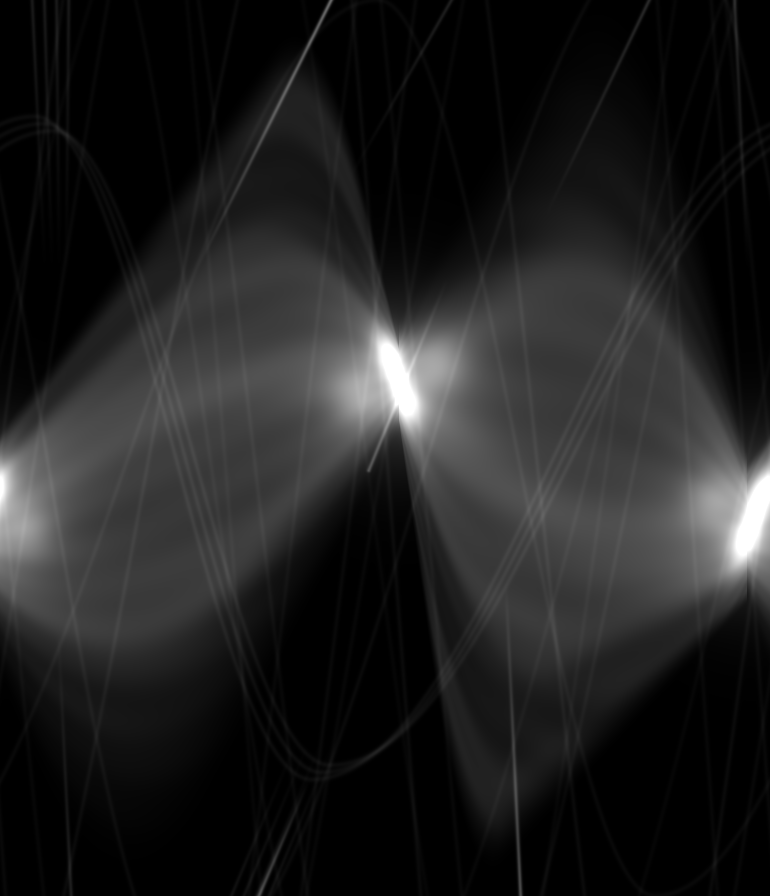
Give the GLSL for this background, as a Shadertoy shader.

```glsl
// Grey sinogram: two soft lobes of overlapping waves pinched at glowing nodes, with thin traces.
const float PI = 3.14159265;

float hash(float n) { return fract(sin(n * 127.1) * 437.58); }

// Rounded tent: the smooth minimum of a rising and a falling line.
float tent(float rise, float fall, float k) {
    float m = max(k - abs(rise - fall), 0.0) / k;
    return min(rise, fall) - m * m * k * 0.25;
}

float bell(float d, float w) { return exp(-d * d / (w * w)); }

// One lobe: u runs between the nodes, h is the height above their chord.
float lobe(float u, float h) {
    float top = 0.4 * tent(0.18 + 1.25 * u, 5.7 * (1.018 - u), 0.76);
    float low = tent(0.08 + 2.2 * u, 0.81 - 0.75 * u, 0.9);
    float innerTop = tent(0.04 + 0.32 * u, 0.93 - 0.9 * u, 0.24);
    float innerLow = tent(0.05 + 0.8 * u, 0.44 - 0.42 * u, 0.4);

    // Broad veil, then the denser core inside it.
    float veil = smoothstep(0.0, 0.2 * top, top - h)
               * smoothstep(0.0, 0.62 * low, low + h);
    float core = smoothstep(-0.015, 0.25 * innerTop, innerTop - h)
               * smoothstep(-0.03, 0.35 * innerLow, innerLow + h);
    float v = 0.115 * veil + 0.105 * core;

    // Bright rims, the central ridge and the dark gap above the core.
    v += 0.035 * bell(h - innerTop + 0.012, 0.022) * veil;
    v += 0.035 * bell(h + innerLow - 0.035, 0.035) * veil;
    v += 0.085 * bell(h - 0.06 * sin(PI * u), 0.042) * core;
    v += 0.03 * bell(h - top + 0.05, 0.04) * veil;
    v -= 0.035 * bell(h - innerTop - 0.06, 0.035) * veil;

    // Fine layered striations that follow the lobe.
    float s = h / (top + low);
    v += 0.007 * veil * (sin(45.0 * s + 5.0 * u) + sin(83.0 * s - 9.0 * u));
    return v;
}

// Slanted white core with a wide halo and two side patches; side mirrors it.
float node(vec2 d, float side, float len) {
    d.x *= side;
    vec2 axis = normalize(vec2(0.36, -1.0));
    float along = dot(d, axis), across = dot(d, vec2(-axis.y, axis.x));
    float v = 0.24 * bell(length(d * vec2(1.0, 0.9)), 0.085);
    v += 0.55 * bell(across, 0.013) * bell(along, len);
    v += 0.24 * bell(length(d - axis * 0.032), 0.024);
    v += 0.24 * bell(length(d + axis * 0.032), 0.024);
    vec2 patchAt = vec2(0.047, 0.018);
    v += 0.2 * bell(length(d - patchAt), 0.03);
    v += 0.2 * bell(length(d + patchAt), 0.03);
    return v;
}

// Thin straight streak that fades from a to b.
float streak(vec2 p, vec2 a, vec2 b) {
    vec2 ab = b - a;
    float t = clamp(dot(p - a, ab) / dot(ab, ab), 0.0, 1.0);
    return bell(length(p - a - ab * t), 0.0022) * (1.0 - t);
}

// Skewed wave trace: a quick fall followed by a slow rise.
float trace(vec2 uv, float peak, float amp) {
    float t = fract(uv.x - peak);
    float span = t < 0.36 ? 0.36 : 0.64;
    float phase = t < 0.36 ? PI * t / 0.36 : PI + PI * (t - 0.36) / 0.64;
    float slope = amp * PI / span * sin(phase);
    return bell((uv.y - 0.5 - amp * cos(phase)) / sqrt(1.0 + slope * slope), 0.003);
}

void mainImage(out vec4 fragColor, in vec2 fragCoord) {
    vec2 uv = fragCoord / iResolution.xy;
    vec2 aspect = vec2(0.86, 1.0);
    vec2 p = uv * aspect;

    // The right lobe is the left one turned by half a circle.
    float x = fract(uv.x + 0.03) - 0.03;
    bool left = x < 0.518;
    float u = left ? (x + 0.03) / 0.548 : (0.97 - x) / 0.452;
    float h = uv.y - mix(0.41, 0.575, u);
    float v = lobe(u, left ? h : -h / 1.17);

    // Nodes: one in the middle, one wrapping around the side edges.
    v += node((uv - vec2(0.517, 0.577)) * aspect, 1.0, 0.05);
    vec2 edge = uv - vec2(0.98, 0.425);
    edge.x = fract(edge.x + 0.5) - 0.5;
    v += node(edge * aspect, -1.0, 0.06);

    // Faint wave traces.
    for (int i = 0; i < 12; i++) {
        float f = float(i);
        v += (0.02 + 0.02 * hash(f + 3.0)) * trace(uv, hash(f + 0.7), 0.5 + 0.09 * f);
    }
    for (int i = 0; i < 3; i++)
        v += 0.045 * trace(uv, 0.045 + 0.012 * float(i), 0.37 - 0.008 * float(i));

    // Upright bundles and slanted streaks.
    for (int i = 0; i < 4; i++) {
        float f = float(i);
        v += 0.1 * streak(p, vec2(0.035 + 0.014 * f, 1.02), vec2(0.05 + 0.008 * f, 0.7));
        v += 0.07 * streak(p, vec2(0.25 + 0.014 * f, -0.02), vec2(0.33 + 0.014 * f, 0.17));
    }
    v += 0.42 * streak(p, vec2(0.375, 1.01), vec2(0.22, 0.7));
    v += 0.3 * streak(p, vec2(0.285, -0.01), vec2(0.345, 0.13));
    v += 0.3 * streak(p, vec2(0.582, -0.01), vec2(0.565, 0.35));
    v += 0.16 * streak(p, vec2(0.73, 1.01), vec2(0.61, 0.76));
    v += 0.12 * streak(p, vec2(0.51, 1.01), vec2(0.39, 0.8));
    v += 0.15 * streak(p, vec2(0.82, 1.01), vec2(0.835, 0.7));
    v += 0.12 * streak(p, vec2(0.08, -0.01), vec2(0.065, 0.3));
    v += 0.22 * streak(p, vec2(0.412, 0.475), vec2(0.5, 0.69));

    fragColor = vec4(vec3(clamp(v, 0.0, 1.0)), 1.0);
}
```
